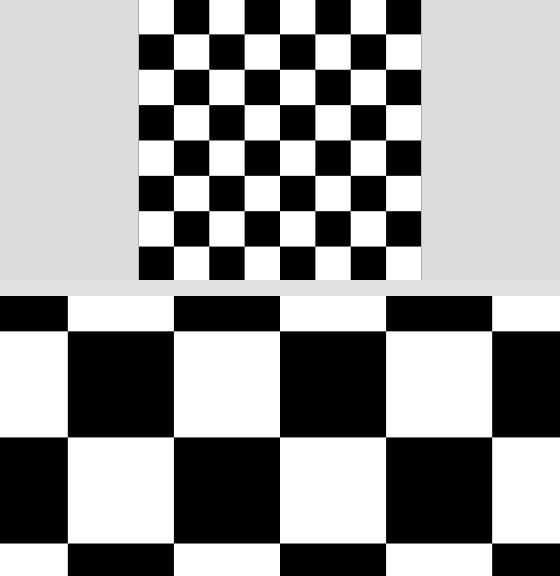
Top: the whole. Bottom: its middle third, enlarged.
Give the GLSL for this pattern, as a Shadertoy shader.

```glsl
// Black and white eight by eight checkerboard centred on a plain light grey ground.

#define CELLS 8.0                 // squares along each side
#define CELL_SIZE 0.1263          // side of a square, in canvas heights
#define CENTRE_Y 0.4983           // board centre, in canvas heights
#define GROUND vec3(0.862)
#define DARK vec3(0.0)
#define LIGHT vec3(1.0)

// Triangle wave per axis: signed distance to the nearest grid line, in cells
vec2 gridDistance(vec2 cell) {
    return abs(2.0 * fract(0.5 * cell - 0.25) - 1.0) - 0.5;
}

// Share of light colour in a checker pattern, smoothed over one pixel
float checker(vec2 cell, float pixel) {
    vec2 side = clamp(2.0 * gridDistance(cell) / pixel, -1.0, 1.0);
    return 0.5 - 0.5 * side.x * side.y;
}

// Coverage of the square board, smoothed over one pixel
float boardMask(vec2 cell, float pixel) {
    vec2 inside = 0.5 * CELLS - abs(cell);
    return clamp(0.5 + min(inside.x, inside.y) / pixel, 0.0, 1.0);
}

void mainImage(out vec4 fragColor, in vec2 fragCoord) {
    // Board coordinates: one unit per square, origin at the board centre
    vec2 centre = vec2(0.5 * iResolution.x / iResolution.y, CENTRE_Y);
    vec2 cell = (fragCoord / iResolution.y - centre) / CELL_SIZE;
    float pixel = 1.0 / (iResolution.y * CELL_SIZE);

    vec3 board = mix(DARK, LIGHT, checker(cell, pixel));
    fragColor = vec4(mix(GROUND, board, boardMask(cell, pixel)), 1.0);
}
```
